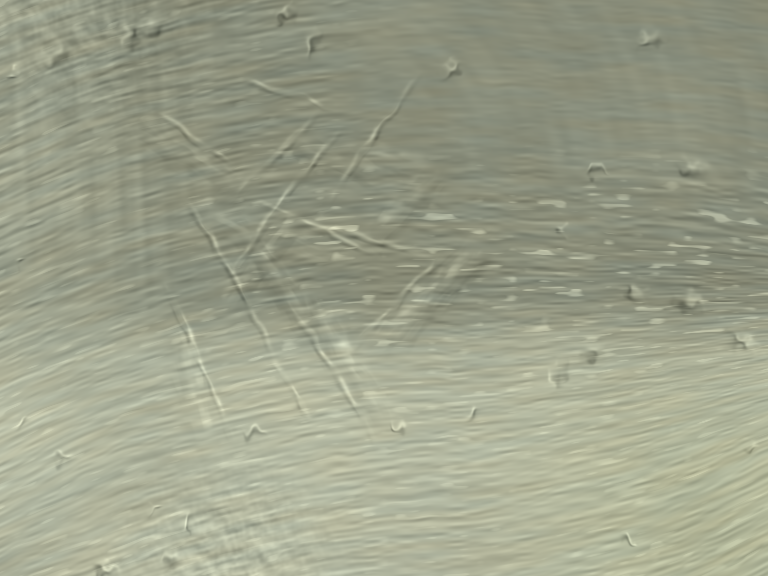
Write a Shadertoy shader that draws this texture.

```glsl
// Thick grey-green paint with curved brush streaks, scratches and nubs, in two soft bands of light.

float hash(vec2 p) {
    vec3 q = fract(vec3(p.xyx) * 0.1031);
    q += dot(q, q.yzx + 33.33);
    return fract((q.x + q.y) * q.z);
}

float noise(vec2 p) {
    vec2 i = floor(p), f = fract(p);
    f = f * f * (3.0 - 2.0 * f);
    return mix(mix(hash(i), hash(i + vec2(1, 0)), f.x),
               mix(hash(i + vec2(0, 1)), hash(i + vec2(1, 1)), f.x), f.y);
}

float fbm(vec2 p) {
    return 0.55 * noise(p) + 0.3 * noise(p * 2.1 + 17.0) + 0.15 * noise(p * 4.3 + 41.0);
}

float bump(float x) { return exp(-x * x); }

vec2 turn(vec2 p, float angle) {
    float c = cos(angle), s = sin(angle);
    return vec2(c * p.x + s * p.y, c * p.y - s * p.x);
}

// Coordinates that follow the bowed brush direction.
vec2 brushSpace(vec2 p) {
    float low = 1.0 - smoothstep(0.2, 0.6, p.y);
    float right = max(p.x - 0.8, 0.0);
    float left = min(p.x - 0.75, 0.0);
    float bow = -0.27 * left * left + right * right * mix(-0.1, 0.4, low) + 0.06 * low * p.x;
    return vec2(p.x, p.y - bow + 0.012 * noise(p * 5.0) + 0.003 * noise(p * 28.0));
}

// Fine streaks at three widths.
float streaks(vec2 b) {
    return 0.45 * noise(b * vec2(5.0, 50.0)) + 0.6 * noise(b * vec2(15.0, 115.0) + 9.0)
         + 0.5 * noise(b * vec2(34.0, 190.0) + 31.0) - 0.775;
}

// A raised, worn line, lit on one side and shaded on the other.
float ridge(vec2 p, vec2 centre, float angle, float halfLength, float width) {
    vec2 q = turn(p - centre, angle);
    q.y += 0.2 * q.x * q.x + 0.007 * noise(q * 32.0 + centre * 50.0);
    float ends = 1.0 - smoothstep(0.4, 1.0, abs(q.x) / halfLength);
    float wear = smoothstep(0.2, 0.8, noise(q * vec2(38.0, 110.0) + centre * 70.0));
    wear *= 0.5 + noise(p * vec2(60.0, 150.0));
    return ends * (0.15 + wear) * (bump(q.y / width) - 0.6 * bump(q.y / width + 1.8));
}

// Three families of crossing scratches left of the middle.
float scratches(vec2 p) {
    vec2 homes[3] = vec2[3](vec2(0.53, 0.71), vec2(0.57, 0.62), vec2(0.47, 0.38));
    vec3 angles = vec3(-0.4, 0.8, -1.15);
    float sum = 0.0;
    for (int i = 0; i < 24; i++) {
        int family = i % 3;
        float id = float(i);
        vec2 jitter = vec2(hash(vec2(id, 3.0)), hash(vec2(id, 8.0))) - 0.5;
        float angle = angles[family] + 0.4 * (hash(vec2(id, 12.0)) - 0.5);
        float wide = step(11.5, id);
        float halfLength = mix(0.07, 0.19, hash(vec2(id, 21.0)));
        float strength = mix(0.12, 0.06, wide);
        sum += strength * ridge(p, homes[family] + jitter * vec2(0.42, 0.32),
                                angle, halfLength, mix(0.0042, 0.014, wide));
    }
    return sum;
}

// Small ragged lumps with a lit top and a dark foot.
float nubs(vec2 p, float aspect) {
    p += 0.022 * (vec2(noise(p * 70.0), noise(p * 70.0 + 70.0)) - 0.5);
    float sum = 0.0;
    for (int i = 0; i < 28; i++) {
        float id = float(i);
        vec2 centre = vec2(hash(vec2(id, 51.0)) * aspect, hash(vec2(id, 67.0)));
        float size = mix(0.004, 0.01, hash(vec2(id, 83.0)));
        vec2 q = turn(p - centre, 2.4 * hash(vec2(id, 95.0)) - 0.7) / size;
        q.x *= 0.5;
        sum += 0.15 * bump(length(q - vec2(0.2, 0.7))) - 0.17 * bump(length(q + vec2(0.1, 0.6)));
    }
    return sum;
}

void mainImage(out vec4 fragColor, in vec2 fragCoord) {
    vec2 p = fragCoord / iResolution.y;
    float aspect = iResolution.x / iResolution.y;
    vec2 b = brushSpace(p);

    // Broad light: dim top, pale bottom, a ragged soft border.
    float border = p.y + 0.05 * (fbm(b * vec2(5.0, 28.0)) - 0.5);
    float top = smoothstep(0.36, 0.5, border);
    float dim = 0.532 + 0.06 * (1.0 - smoothstep(0.0, 0.55, p.x)) - 0.015 * bump((p.y - 0.53) / 0.08);
    float pale = 0.692 - 0.03 * smoothstep(0.25, 0.42, p.y);
    float tone = mix(pale, dim, top) + 0.075 * (fbm(p * 4.0) - 0.5);

    // Embossed brush streaks, calmer at the upper right.
    float calm = smoothstep(0.62, 0.78, p.y) * smoothstep(0.45, 0.75, p.x);
    float grain = streaks(b) - 0.75 * streaks(b + vec2(0.002, 0.0055));
    tone += grain * mix(0.155, 0.05, calm);

    // Short bright glints, densest across the middle.
    float band = bump((p.y - 0.55) / 0.13) * smoothstep(0.2, 0.7, p.x) + 0.45 * (1.0 - calm);
    float glint = noise(b * vec2(36.0, 165.0) + 5.0) * (0.65 + 0.5 * noise(b * vec2(14.0, 60.0) + 80.0));
    tone += 0.13 * band * smoothstep(0.64, 0.95, glint);

    // Faint upright and arched strokes across the top.
    float upright = noise(vec2(p.x * 75.0 + p.y * 3.0, p.y * 6.0)) - 0.5;
    tone += 0.055 * upright * smoothstep(0.4, 0.65, p.y) * (1.0 - smoothstep(0.25, 0.5, p.x));
    vec2 fromArc = p - vec2(0.5, 0.66);
    float arch = noise(vec2(length(fromArc) * 55.0, atan(fromArc.y, fromArc.x) * 5.0)) - 0.5;
    tone += 0.03 * arch * smoothstep(0.55, 0.75, p.y) * smoothstep(0.5, 0.7, p.x);

    // Crumpled paint near the left corners.
    float crumple = bump(length(p - vec2(0.4, 0.0)) / 0.15) + 0.6 * bump(length(p - vec2(0.12, 1.0)) / 0.2);
    tone += 0.3 * crumple * (fbm(p * 38.0) - fbm(p * 38.0 + vec2(0.15, 0.35)));

    tone += scratches(p) + nubs(p, aspect);

    // Grey-green tint with a warm lower right and slight colour drift.
    float warm = smoothstep(0.7, 1.3, p.x) * (1.0 - smoothstep(0.1, 0.5, p.y));
    float drift = 0.02 * (noise(b * vec2(12.0, 60.0) + 60.0) - 0.5);
    vec3 colour = vec3(tone - drift, tone + 0.015, tone * 0.89 + drift - 0.025 * warm);
    fragColor = vec4(clamp(colour, 0.0, 1.0), 1.0);
}
```
